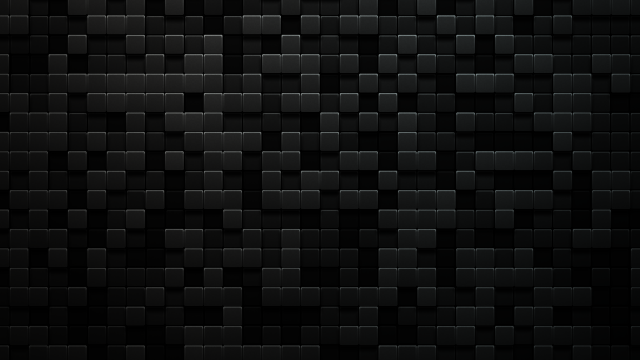
Reproduce this background procedurally as a Shadertoy shader.

```glsl
// A wall of black rounded blocks, about 33 across and 18.6 down, set at three depths.
// Each depth is laid over the last: first its soft shadows, then faces with lit rims.
// A broad light from the top centre fades toward the sides and the bottom.

const float ROWS = 18.58;

float hash(vec2 p) {
    vec3 q = fract(vec3(p.xyx) * 0.1031);
    q += dot(q, q.yzx + 33.33);
    return fract((q.x + q.y) * q.z);
}

float roundedBox(vec2 p, float halfSize, float radius) {
    vec2 q = abs(p) - halfSize + radius;
    return length(max(q, 0.0)) + min(max(q.x, q.y), 0.0) - radius;
}

// 0 = sunken, 1 = middle, 2 = raised; sunken blocks thin out toward the top
int depthOf(vec2 id) {
    float h = hash(id + 71.0);
    float sunken = mix(0.27, 0.10, smoothstep(-6.0, 9.0, id.y));
    return h < sunken ? 0 : (h < 0.57 ? 1 : 2);
}

vec3 blockColor(vec2 q, float d, float level, float seed) {
    float face = mix(0.022, 0.108, level * 0.5) * (0.86 + 0.28 * seed);
    face *= 1.0 + 0.35 * q.y;
    // Narrow bevel: brightest on top, faint on the sides
    float bevel = exp(-pow((d + 0.045) / 0.032, 2.0));
    float top = smoothstep(0.30, 0.44, q.y);
    float side = smoothstep(0.32, 0.44, abs(q.x)) * smoothstep(-0.5, 0.4, q.y);
    float rim = bevel * (0.26 * top + 0.07 * side) * mix(0.18, 1.0, level * 0.5);
    return vec3(face) + rim * vec3(0.96, 1.0, 1.0);
}

void mainImage(out vec4 fragColor, in vec2 fragCoord) {
    vec2 p = (fragCoord - 0.5 * iResolution.xy) / iResolution.y;
    vec2 grid = p * ROWS + vec2(0.0, 0.5);
    vec2 cell = floor(grid);
    float pixel = ROWS / iResolution.y;
    vec3 color = vec3(0.006);

    for (int level = 0; level < 3; level++) {
        float height = float(level);
        float halfSize = 0.455 + 0.02 * height;

        // Shadows cast downward onto the deeper blocks
        float shadow = 0.0;
        for (int k = 0; k < 9; k++) {
            vec2 id = cell + vec2(k % 3 - 1, k / 3 - 1);
            if (depthOf(id) != level) continue;
            vec2 q = grid - id - 0.5 + vec2(0.0, 0.13 * height);
            float d = roundedBox(q, halfSize, 0.08);
            shadow = max(shadow, 1.0 - smoothstep(-0.12, 0.24, d));
        }
        color *= 1.0 - 0.9 * shadow;

        // Faces, nudged outward by perspective when raised
        for (int k = 0; k < 9; k++) {
            vec2 id = cell + vec2(k % 3 - 1, k / 3 - 1);
            if (depthOf(id) != level) continue;
            vec2 q = grid - id - 0.5 - 0.002 * (height - 1.0) * id;
            float d = roundedBox(q, halfSize, 0.08);
            float cover = 1.0 - smoothstep(-0.5 * pixel, 0.5 * pixel, d);
            color = mix(color, blockColor(q, d, height, hash(id + 19.0)), cover);
        }
    }

    // Overall light, with a slightly cooler right side
    float light = mix(0.52, 1.22, smoothstep(-0.55, 0.5, p.y));
    light *= 1.0 - 0.5 * smoothstep(0.3, 0.95, abs(p.x));
    vec3 tint = mix(vec3(1.0, 0.99, 0.97), vec3(0.93, 1.02, 1.03), smoothstep(-0.6, 0.7, p.x));
    color *= light * tint;

    // Fine surface grain
    color *= 0.97 + 0.06 * hash(floor(p * 288.0) + 400.0);
    fragColor = vec4(color, 1.0);
}
```
